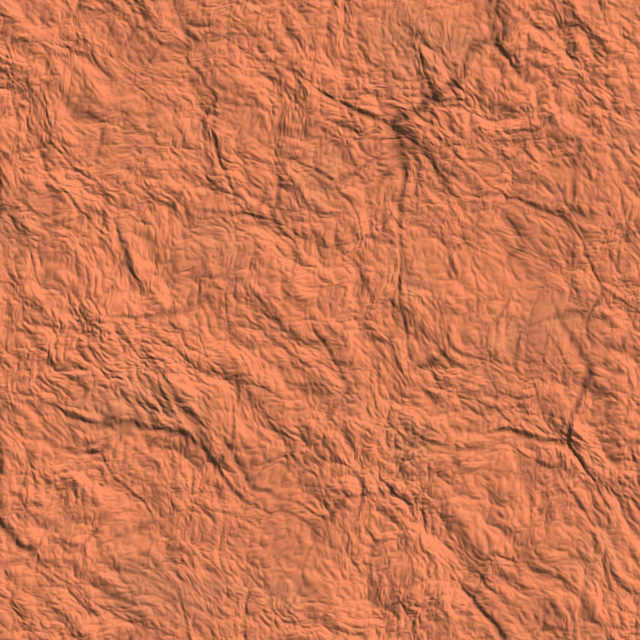
This texture is drawn by a WebGL 1 fragment shader. Its source:

```glsl
precision highp float;
// Rough orange sandstone: wrinkled relief with jagged cracks, lit from the upper right.

#define CONTRAST 1.36      // strength of the relief shading
#define GRAIN 0.82         // stretch of wrinkles along the falling diagonal
#define WARP 0.19          // contortion of wrinkles and cracks
#define CRACK_WIDTH 0.0085 // half width of the largest cracks
#define CRACK_DEPTH 0.010
#define CRACK_SHADE 1.8    // darkness inside the cracks
#define LIGHT_STEP 0.0034  // sampling distance for the slope
#define SHADOW vec3(0.38, 0.245, 0.178)
#define SUNLIT vec3(0.97, 0.565, 0.392)
#define DUST vec3(0.70, 0.48, 0.35)

uniform vec2 u_resolution;

vec2 hash2(vec2 p) {
  vec3 q = fract(p.xyx * vec3(0.1031, 0.1030, 0.0973));
  q += dot(q, q.yzx + 33.33);
  return fract((q.xx + q.yz) * q.zy);
}

float cornerSlope(vec2 cell, vec2 offset) {
  float angle = 6.2832 * hash2(cell).x;
  return dot(vec2(cos(angle), sin(angle)), offset);
}

// Gradient noise, roughly -0.7 to 0.7
float noise(vec2 p) {
  vec2 i = floor(p), f = p - i;
  vec2 u = f * f * f * (f * (f * 6.0 - 15.0) + 10.0);
  vec2 e = vec2(1.0, 0.0);
  float low = mix(cornerSlope(i, f), cornerSlope(i + e, f - e), u.x);
  float high = mix(cornerSlope(i + e.yx, f - e.yx), cornerSlope(i + 1.0, f - 1.0), u.x);
  return mix(low, high, u.y);
}

// Cellular noise: approximate distance to the nearest cell border
float cellBorder(vec2 p) {
  vec2 i = floor(p), f = p - i;
  float nearest = 8.0, second = 8.0;
  for (int y = -1; y <= 1; y++) {
    for (int x = -1; x <= 1; x++) {
      vec2 cell = vec2(float(x), float(y));
      float d = length(cell + hash2(i + cell + 57.0) - f);
      second = min(second, max(nearest, d));
      nearest = min(nearest, d);
    }
  }
  return 0.5 * (second - nearest);
}

// Bends the plane at three scales
vec2 contort(vec2 p) {
  float scale = 5.0;
  for (int k = 0; k < 3; k++) {
    vec2 q = p * scale + 17.0;
    p += WARP / scale * vec2(noise(q), noise(q + 41.3));
    scale *= 2.7;
  }
  return p;
}

// Returns height in x and crack cover in y
vec2 relief(vec2 point) {
  vec2 p = contort(point);

  // Creased wrinkles, rougher in some places than in others
  vec2 q = 0.7071 * vec2(p.x + p.y, GRAIN * (p.x - p.y));
  float rough = 1.0 + 0.7 * noise(point * 4.0 + 9.0);
  float height = 0.0, scale = 6.5, weight = 0.29;
  for (int k = 0; k < 5; k++) {
    float n = noise(q * scale + 23.7 * float(k + 1));
    height += weight * rough / scale * sqrt(n * n + 0.0015);
    scale *= 2.0;
    weight = min(weight * 1.4, 0.70);
  }

  // Broken crack lines, steep and leaning left
  vec2 c = vec2(p.x + 0.35 * p.y, 0.75 * p.y);
  float cover = 0.0, size = 1.0;
  for (int k = 0; k < 4; k++) {
    float cells = 4.2 / size;
    float seed = 13.0 * float(k + 1);
    float presence = smoothstep(-0.18, 0.34, noise(point * cells * 0.8 + seed));
    float width = CRACK_WIDTH * sqrt(size) * (0.35 + 0.65 * presence);
    float border = cellBorder(c * cells + seed) / cells;
    float crack = presence * (1.0 - smoothstep(0.0, width, border));
    height -= CRACK_DEPTH * size * crack;
    cover = max(cover, crack * sqrt(size));
    size *= 0.52;
  }
  return vec2(height, cover);
}

void main() {
  vec2 p = gl_FragCoord.xy / min(u_resolution.x, u_resolution.y) + 2.0;

  // Slope toward the light
  vec2 toLight = normalize(vec2(0.72, 0.70));
  vec2 here = relief(p);
  vec2 ahead = relief(p + toLight * LIGHT_STEP);
  float slope = CONTRAST * (here.x - ahead.x) / LIGHT_STEP;
  slope /= sqrt(1.0 + 0.08 * slope * slope);

  // Skewed tone: broad bright faces, deep narrow shadows
  float shade = slope - CRACK_SHADE * 0.5 * (here.y + ahead.y);
  float tone = 0.765 + 0.24 * shade - 0.03 * slope * slope;
  tone += 0.07 * noise(p * 3.0 + 5.0);
  vec3 color = mix(SHADOW, SUNLIT, clamp(tone, -0.2, 1.06));

  // Faint dusty patches
  float dust = smoothstep(0.1, 0.5, noise(p * 7.0 + 31.0));
  color = mix(color, DUST * (0.45 + 0.7 * tone), 0.3 * dust);
  gl_FragColor = vec4(color, 1.0);
}
```
